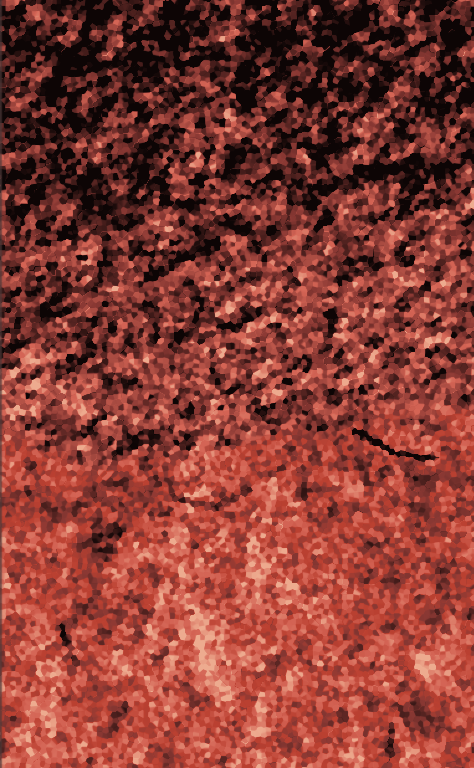
This texture is drawn by a Shadertoy shader. Its source:

```glsl
vec3 hash3(vec2 p) {
    vec3 q = fract(vec3(p.xyx) * vec3(0.1031, 0.1030, 0.0973));
    q += dot(q, q.yxz + 33.33);
    return fract((q.xxy + q.yzz) * q.zyx);
}

// Soft cellular noise: blended site position (xy) and cell value (z)
vec3 cells(vec2 p, float sharpness) {
    vec2 base = floor(p);
    vec3 sum = vec3(0.0);
    float total = 0.0;
    for (int j = -1; j <= 1; j++) {
        for (int i = -1; i <= 1; i++) {
            vec2 id = base + vec2(i, j);
            vec3 h = hash3(id + 71.0);
            vec2 site = id + 0.12 + 0.76 * h.xy;
            vec2 d = p - site;
            float w = exp(-sharpness * dot(d, d));
            sum += w * vec3(site, h.z);
            total += w;
        }
    }
    return sum / total;
}

// Centred noise, roughly -0.5 to 0.5; a positive angle leans up to the right
float grain(vec2 p, vec2 scale, float angle) {
    float c = cos(angle), s = sin(angle);
    vec2 q = mat2(c, -s, s, c) * p;
    return cells(q * scale + scale.yx, 6.0).z - 0.5;
}

float spot(vec2 p, vec2 centre, vec2 radius) {
    vec2 q = (p - centre) / radius;
    return exp(-dot(q, q));
}

float crack(vec2 p, vec2 a, vec2 b, float width) {
    vec2 ab = b - a;
    float t = clamp(dot(p - a, ab) / dot(ab, ab), 0.0, 1.0);
    return 1.0 - smoothstep(width * 0.4, width, length(p - a - ab * t));
}

// Height of the border between rough soil and smooth clay
float borderHeight(float x) {
    return 0.415 + 0.028 * cos(x * 12.0 + 0.6) * (1.0 - x) + 0.11 * x * x
         + 0.006 * sin(x * 43.0);
}

float soilTone(vec2 p) {
    float height = smoothstep(0.42, 1.0, p.y);
    float tone = mix(0.575, 0.27, height);
    float rough = 0.24 * grain(p, vec2(10.0, 15.0), 0.3)
                + 0.50 * grain(p, vec2(30.0, 44.0), 0.6)
                + 0.85 * grain(p, vec2(60.0, 104.0), 0.6);
    float pits = smoothstep(0.10, 0.24, grain(p + 3.7, vec2(52.0, 92.0), 0.6));
    tone += rough * mix(0.55, 0.90, height) - pits * 0.30;

    // Deep hollows and paler shelves
    tone -= 0.22 * spot(p, vec2(0.15, 0.985), vec2(0.07, 0.025));
    tone -= 0.20 * spot(p, vec2(0.38, 0.94), vec2(0.08, 0.04));
    tone -= 0.16 * spot(p, vec2(0.08, 0.90), vec2(0.07, 0.05));
    tone -= 0.12 * spot(p, vec2(0.42, 0.83), vec2(0.03, 0.02));
    tone -= 0.12 * spot(p, vec2(0.29, 0.77), vec2(0.03, 0.02));
    tone -= 0.20 * spot(p, vec2(0.07, 0.445), vec2(0.06, 0.018));
    tone -= 0.13 * spot(p, vec2(0.38, 0.435), vec2(0.09, 0.018));
    tone += 0.26 * spot(p, vec2(0.45, 0.505), vec2(0.014, 0.020));
    return tone + 0.07 * spot(p, vec2(0.56, 0.56), vec2(0.12, 0.12));
}

float clayTone(vec2 p) {
    float tone = 0.655 + 0.06 * smoothstep(0.36, 0.05, p.y);
    float lean = p.x < 0.36 ? -0.35 : 0.45;
    tone += 0.22 * grain(p, vec2(46.0, 13.0), lean);
    tone += 0.08 * grain(p, vec2(13.0, 16.0), 0.4);
    tone += 0.30 * grain(p, vec2(75.0, 64.0), 0.6);
    tone -= 0.17 * smoothstep(0.17, 0.30, grain(p + 1.3, vec2(56.0, 74.0), 0.5));

    // Shadowed dents
    tone -= 0.15 * spot(p, vec2(0.14, 0.345), vec2(0.08, 0.045));
    tone -= 0.20 * spot(p, vec2(0.13, 0.205), vec2(0.055, 0.022));
    tone -= 0.09 * spot(p, vec2(0.54, 0.23), vec2(0.10, 0.07));
    tone -= 0.20 * spot(p, vec2(0.53, 0.065), vec2(0.05, 0.025));
    tone -= 0.10 * spot(p, vec2(0.13, 0.10), vec2(0.025, 0.04));

    // Pale scuffs
    tone += 0.12 * spot(p, vec2(0.17, 0.13), vec2(0.05, 0.06));
    tone += 0.15 * spot(p, vec2(0.56, 0.14), vec2(0.035, 0.025));
    tone += 0.07 * spot(p, vec2(0.03, 0.25), vec2(0.06, 0.14));
    tone += 0.06 * spot(p, vec2(0.34, 0.26), vec2(0.10, 0.10));
    tone += 0.13 * crack(p, vec2(0.240, 0.250), vec2(0.265, 0.160), 0.016);
    return tone + 0.15 * crack(p, vec2(0.265, 0.160), vec2(0.290, 0.095), 0.020);
}

vec3 earthRamp(float tone, float clay) {
    vec3 c = mix(vec3(0.05, 0.02, 0.02), vec3(0.31, 0.13, 0.12), smoothstep(0.03, 0.29, tone));
    c = mix(c, vec3(0.54, 0.22, 0.20), smoothstep(0.24, 0.49, tone));
    c = mix(c, mix(vec3(0.67, 0.30, 0.26), vec3(0.73, 0.25, 0.19), clay), smoothstep(0.46, 0.63, tone));
    c = mix(c, vec3(0.83, 0.39, 0.33), smoothstep(0.62, 0.78, tone));
    return mix(c, vec3(0.93, 0.67, 0.56), smoothstep(0.77, 1.02, tone));
}

void mainImage(out vec4 fragColor, in vec2 fragCoord) {
    vec2 uv = fragCoord / iResolution.y;

    // Fine mosaic of softened grains
    const float grainCount = 150.0;
    vec3 chip = cells(uv * grainCount, 10.0);
    vec2 p = chip.xy / grainCount;

    float edge = p.y - borderHeight(p.x) + 0.035 * grain(p, vec2(24.0, 30.0), 0.4);
    float clay = 1.0 - smoothstep(-0.016, 0.016, edge);
    float tone = mix(soilTone(p), clayTone(p), clay);
    tone += (chip.z - 0.5) * mix(0.56, 0.40, clay);

    // Fissures in the clay
    float fissure = crack(p, vec2(0.462, 0.440), vec2(0.514, 0.410), 0.005);
    fissure = max(fissure, crack(p, vec2(0.514, 0.410), vec2(0.566, 0.404), 0.005));
    fissure = max(fissure, 0.50 * crack(p, vec2(0.228, 0.352), vec2(0.280, 0.339), 0.006));
    fissure = max(fissure, 0.45 * crack(p, vec2(0.280, 0.339), vec2(0.325, 0.362), 0.006));
    fissure = max(fissure, 0.55 * crack(p, vec2(0.510, 0.055), vec2(0.507, 0.010), 0.006));
    fissure = max(fissure, 0.40 * crack(p, vec2(0.080, 0.185), vec2(0.100, 0.135), 0.006));
    tone -= fissure * 0.65;

    vec3 colour = earthRamp(tone, clay);
    float rim = 1.0 - smoothstep(0.001, 0.004, uv.x);
    fragColor = vec4(mix(colour, vec3(0.30, 0.22, 0.22), rim * 0.7), 1.0);
}
```
